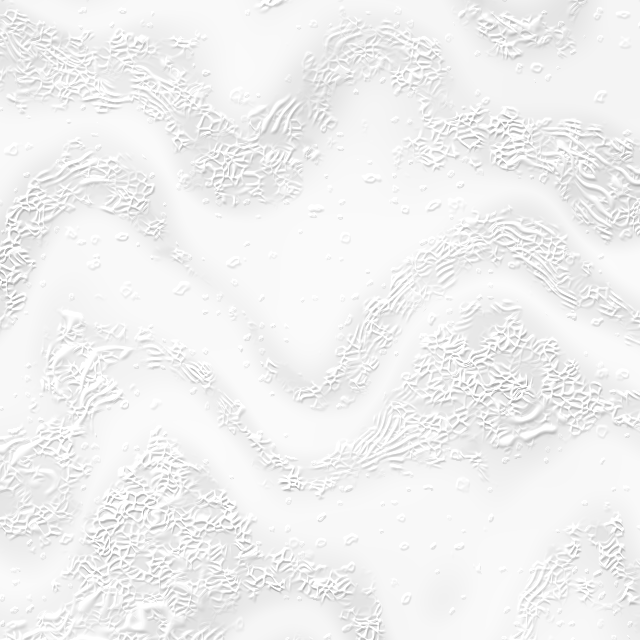
This texture map is drawn by a WebGL 1 fragment shader. Its source:

```glsl
precision highp float;
// Pale embossed relief: winding ragged bands of netted and flow-aligned ridges,
// with loose slanted pimples between them on a softly shaded white ground.
// One height function is sampled twice along the light to get the embossing.
uniform vec2 u_resolution;

#define ROWS 3.6          // bands from bottom to top
#define BAND_WIDTH 0.17   // mean half width, in row units
#define NET_SCALE 72.0    // net cells across the canvas
#define FLOW_LINES 13.0   // flow ridges per row
#define EMBOSS 0.2        // strength of the slanted light
#define LIGHT_STEP vec2(-0.0007, 0.0019)
#define GROUND 0.968      // brightness of the flat ground
#define HALO 0.06         // soft darkening around the bands

const float TAU = 6.2831853;

vec2 hash2(vec2 p) {
  vec2 s = vec2(dot(p, vec2(127.1, 311.7)), dot(p, vec2(269.5, 183.3)));
  return fract(sin(s) * 43758.545);
}

float noise(vec2 p) {
  vec2 i = floor(p), f = fract(p);
  f = f * f * (3.0 - 2.0 * f);
  float low = mix(hash2(i).x, hash2(i + vec2(1.0, 0.0)).x, f.x);
  float high = mix(hash2(i + vec2(0.0, 1.0)).x, hash2(i + 1.0).x, f.x);
  return mix(low, high, f.y);
}

// Gap between the two nearest cell points: zero on the cell borders.
float cellBorder(vec2 p) {
  vec2 i = floor(p), f = fract(p);
  float nearest = 8.0, second = 8.0;
  for (int y = -1; y <= 1; y++) {
    for (int x = -1; x <= 1; x++) {
      vec2 c = vec2(float(x), float(y));
      float d = length(c + hash2(i + c) - f);
      second = min(second, max(nearest, d));
      nearest = min(nearest, d);
    }
  }
  return second - nearest;
}

// Depth in the bands, in row units, positive inside: x is smooth, y ragged.
vec2 bandDepth(vec2 p) {
  float row = ROWS * p.y + 0.33 * sin(TAU * 1.6 * p.x + 5.0 * p.y + 0.6)
            + 0.16 * sin(TAU * 2.9 * p.x - 9.0 * p.y + 2.0)
            + 0.9 * noise(p * 4.5 + 3.0);
  float width = BAND_WIDTH + 0.42 * (noise(p * vec2(4.5, 5.5) + 17.0) - 0.5);
  float smoothDepth = width - abs(fract(row) - 0.5) + 0.1 * (noise(p * 14.0) - 0.5);
  float ragged = 0.22 * (noise(p * 24.0 + 3.0) - 0.5) + 0.26 * (noise(p * 58.0) - 0.5);
  return vec2(smoothDepth, smoothDepth + ragged);
}

// Scattered slanted pimples with a dented top, one per chosen grid cell.
float pimples(vec2 p, float grid, float share) {
  vec2 cell = floor(p * grid);
  vec2 pick = hash2(cell + grid), place = hash2(cell + 2.0 * grid);
  vec2 d = fract(p * grid) - mix(vec2(0.35), vec2(0.65), place);
  float tilt = 0.9 * place.x;
  d = vec2(d.x * cos(tilt) + d.y * sin(tilt), d.y * cos(tilt) - d.x * sin(tilt));
  d.y *= 1.1 + 1.0 * pick.y;
  float radius = mix(0.15, 0.32, place.y);
  float r = length(d) / radius + 0.9 * (noise(p * grid * 6.0) - 0.5);
  float dome = 1.0 - smoothstep(0.45, 1.1, r);
  float dent = 1.0 - smoothstep(0.1, 0.65, r);
  return step(pick.x, share) * mix(0.35, 1.0, pick.y) * (dome - 0.7 * dent);
}

float reliefHeight(vec2 p) {
  vec2 depth = bandDepth(p);
  float inside = smoothstep(-0.04, 0.08, depth.y);

  // Net of ridges, bent, gapped and leaning up to the right
  vec2 bend = vec2(noise(p * 55.0), noise(p * 55.0 + 31.0)) - 0.5;
  vec2 q = p + 0.016 * bend;
  q = vec2(0.85 * q.x + 0.4 * q.y, 1.3 * q.y - 0.5 * q.x);
  float net = 1.0 - smoothstep(0.0, 0.45, cellBorder(q * NET_SCALE));
  net *= smoothstep(0.1, 0.75, noise(p * 50.0 + 7.0)) * 1.15;

  // Short wavering ridges running along the band
  float phase = fract(depth.x * FLOW_LINES + 1.7 * noise(p * 33.0));
  float flow = 1.0 - smoothstep(0.03, 0.36, abs(phase - 0.5));
  flow *= smoothstep(0.35, 0.65, noise(p * 36.0 + 11.0));

  float netted = smoothstep(0.3, 0.65, noise(p * 7.0 + 23.0));
  float strength = 0.6 + 0.8 * noise(p * 9.0 + 53.0);
  float ridges = strength * inside * mix(max(flow, 0.65 * net), net, netted);

  // Loose pimples, denser close to the bands
  float nearBand = smoothstep(-0.25, 0.02, depth.x);
  float loose = pimples(p, 23.0, 0.12 + 0.2 * nearBand)
              + 0.7 * pimples(p + 0.37, 47.0, 0.06 + 0.4 * nearBand);
  return ridges + 0.8 * (1.0 - inside) * loose;
}

void main() {
  vec2 p = gl_FragCoord.xy / min(u_resolution.x, u_resolution.y);
  vec2 depth = bandDepth(p);
  float lit = reliefHeight(p + LIGHT_STEP);
  float shaded = reliefHeight(p - LIGHT_STEP);

  // Soft ground: broad drifts and an uneven halo around the bands
  float inside = smoothstep(-0.04, 0.12, depth.y);
  float tone = GROUND + 0.03 * (noise(p * 3.5 + 5.0) - 0.4);
  tone -= HALO * smoothstep(-0.24, 0.06, depth.x) * (0.25 + noise(p * 6.0 + 41.0));
  tone -= 0.03 * inside * (0.4 + noise(p * 16.0 + 61.0));

  // Slanted light, with pale crests
  float crest = 0.5 * (lit + shaded);
  tone += EMBOSS * (shaded - lit) + 0.07 * crest * inside;
  gl_FragColor = vec4(vec3(clamp(tone, 0.0, 1.0)), 1.0);
}
```
